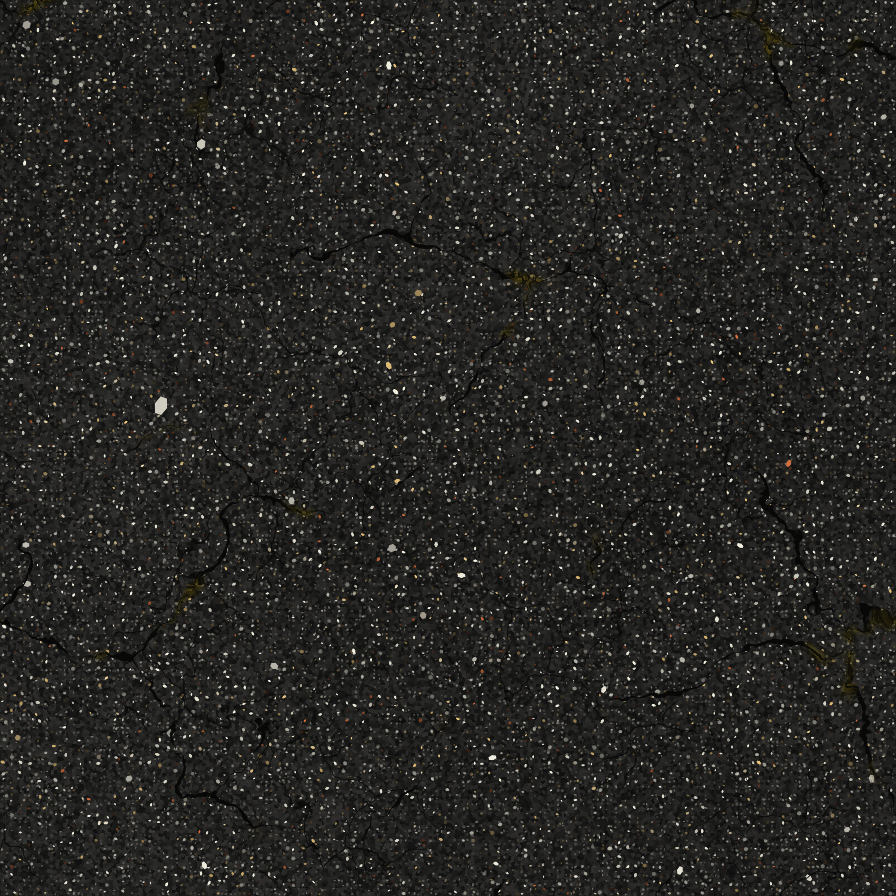
Write a Shadertoy shader that draws this texture.

```glsl
// Dark cracked asphalt with pale stone chips and moss in the cracks.

const vec3 TAR_DARK   = vec3(0.055, 0.055, 0.054);
const vec3 TAR_LIGHT  = vec3(0.190, 0.188, 0.180);
const vec3 CRACK      = vec3(0.025, 0.025, 0.023);
const vec3 CHIP_PALE  = vec3(0.96, 0.95, 0.89);
const vec3 CHIP_RUST  = vec3(0.85, 0.45, 0.25);
const vec3 CHIP_SAND  = vec3(0.95, 0.80, 0.50);
const vec3 MOSS_DARK  = vec3(0.070, 0.065, 0.025);
const vec3 MOSS_LIGHT = vec3(0.42, 0.36, 0.10);

const float GRAIN_SCALE    = 270.0;
const float MAIN_SCALE     = 4.2;    // crack cells across the canvas
const float HAIRLINE_SCALE = 11.0;
const float MAIN_WIDTH     = 0.0034; // half widths
const float HAIRLINE_WIDTH = 0.0011;
const float CRACK_WARP     = 0.012;
const float MOSS_REACH     = 0.015;

vec2 hash2(vec2 p) {
    vec3 q = fract(p.xyx * vec3(0.1031, 0.1030, 0.0973));
    q += dot(q, q.yzx + 33.33);
    return fract((q.xx + q.yz) * q.zy);
}

float layeredSines(vec2 p) {
    float sum = 0.0, amp = 1.0;
    for (int i = 0; i < 5; i++) {
        sum += amp * sin(p.x + 1.7 * sin(p.y));
        p = mat2(1.6, 1.2, -1.2, 1.6) * p + 2.3;
        amp *= 0.5;
    }
    return sum;
}

// Random tone of the nearest cell
float cellTone(vec2 p) {
    vec2 id = floor(p), nearestId = id;
    float nearest = 9.0;
    for (int y = -1; y <= 1; y++)
    for (int x = -1; x <= 1; x++) {
        vec2 cell = id + vec2(x, y);
        vec2 r = cell + hash2(cell) - p;
        float d = dot(r, r);
        if (d < nearest) { nearest = d; nearestId = cell; }
    }
    return hash2(nearestId + 71.0).x;
}

// Distance to the border between cells
float borderDistance(vec2 p) {
    vec2 id = floor(p), toNearest = vec2(9.0);
    for (int y = -1; y <= 1; y++)
    for (int x = -1; x <= 1; x++) {
        vec2 cell = id + vec2(x, y);
        vec2 r = cell + hash2(cell) - p;
        if (dot(r, r) < dot(toNearest, toNearest)) toNearest = r;
    }
    float border = 9.0;
    for (int y = -2; y <= 2; y++)
    for (int x = -2; x <= 2; x++) {
        vec2 cell = id + vec2(x, y);
        vec2 r = cell + hash2(cell) - p;
        vec2 gap = r - toNearest;
        if (dot(gap, gap) > 1e-4)
            border = min(border, dot(0.5 * (toNearest + r), normalize(gap)));
    }
    return border;
}

float lineCover(float dist, float width, float px) {
    return clamp((width - dist) / px + 0.5, 0.0, 1.0) * min(1.0, 2.0 * width / px);
}

// Scatter angular chips, at most one in each grid cell
vec3 addChips(vec3 col, vec2 uv, float scale, float density, vec2 radii, vec2 tones, float px) {
    vec2 id = floor(uv * scale);
    vec2 place = hash2(id + scale), look = hash2(id + scale + 37.0), kind = hash2(id + scale + 91.0);
    float radius = mix(radii.x, radii.y, look.x * look.x);
    float margin = min(radius * scale * 1.2, 0.45);
    vec2 q = uv - (id + mix(vec2(margin), vec2(1.0 - margin), place)) / scale;
    float angle = look.y * 6.2832, c = cos(angle), s = sin(angle);
    q = abs(mat2(c, s, -s, c) * q) * vec2(1.0, 1.0 + 0.7 * kind.y);
    float d = max(q.x, dot(q, vec2(0.5, 0.87))) - radius;
    float cover = (1.0 - smoothstep(-0.6 * px, 0.7 * px, d)) * step(kind.x, density);
    float hue = fract(kind.x * 57.0 + place.x);
    vec3 stone = mix(CHIP_PALE, CHIP_SAND, smoothstep(0.78, 0.92, hue));
    stone = mix(stone, CHIP_RUST, step(0.965, hue));
    return mix(col, stone * mix(tones.x, tones.y, kind.y), cover);
}

void mainImage(out vec4 fragColor, in vec2 fragCoord) {
    float px = 1.0 / min(iResolution.x, iResolution.y);
    vec2 uv = fragCoord * px;

    // Tar with fine grains and faint broad shading
    float grain = 0.8 * cellTone(uv * GRAIN_SCALE) + 0.2 * cellTone(uv * GRAIN_SCALE * 0.37);
    vec3 col = mix(TAR_DARK, TAR_LIGHT, grain) * (1.0 + 0.05 * layeredSines(uv * 5.0));

    // Stone chips, from dust to rare pebbles
    col = addChips(col, uv, 200.0, 0.32, vec2(0.0009, 0.0018), vec2(0.22, 0.48), px);
    col = addChips(col, uv, 105.0, 0.42, vec2(0.0011, 0.0023), vec2(0.42, 1.0), px);
    col = addChips(col, uv, 24.0, 0.14, vec2(0.0025, 0.0045), vec2(0.6, 1.0), px);
    col = addChips(col, uv, 5.0, 0.06, vec2(0.006, 0.010), vec2(0.7, 0.9), px);

    // Jagged cracks that fade in and out
    vec2 bent = uv + CRACK_WARP * vec2(layeredSines(uv * 30.0), layeredSines(uv.yx * 30.0 + 17.0));
    float mainDist = borderDistance(bent * MAIN_SCALE + 3.0) / MAIN_SCALE;
    float hairDist = borderDistance(bent * HAIRLINE_SCALE + 40.0) / HAIRLINE_SCALE;
    float mainWidth = MAIN_WIDTH * smoothstep(-0.3, 0.9, layeredSines(uv * 9.0 + 5.0))
                    * clamp(0.6 + 0.35 * layeredSines(uv * 60.0), 0.15, 1.3);
    float hairWidth = HAIRLINE_WIDTH * smoothstep(-0.4, 1.0, layeredSines(uv * 14.0 + 29.0));
    col = mix(col, CRACK, 0.75 * lineCover(hairDist, hairWidth, px));
    col = mix(col, CRACK, 0.95 * lineCover(mainDist, mainWidth, px));

    // Fibrous moss along parts of the main cracks
    float strand = cellTone(mat2(0.8, 0.6, -0.6, 0.8) * bent * vec2(190.0, 330.0));
    float patchMask = smoothstep(0.8, 1.4, layeredSines(uv * 16.0 + 11.0))
                    * smoothstep(0.0, 0.5, mainWidth / MAIN_WIDTH);
    float reach = 1.0 - smoothstep(0.2, 1.0, mainDist / MOSS_REACH + 0.5 * strand - 0.2);
    col = mix(col, mix(MOSS_DARK, MOSS_LIGHT, strand * strand), 0.85 * patchMask * reach);

    fragColor = vec4(col, 1.0);
}
```
